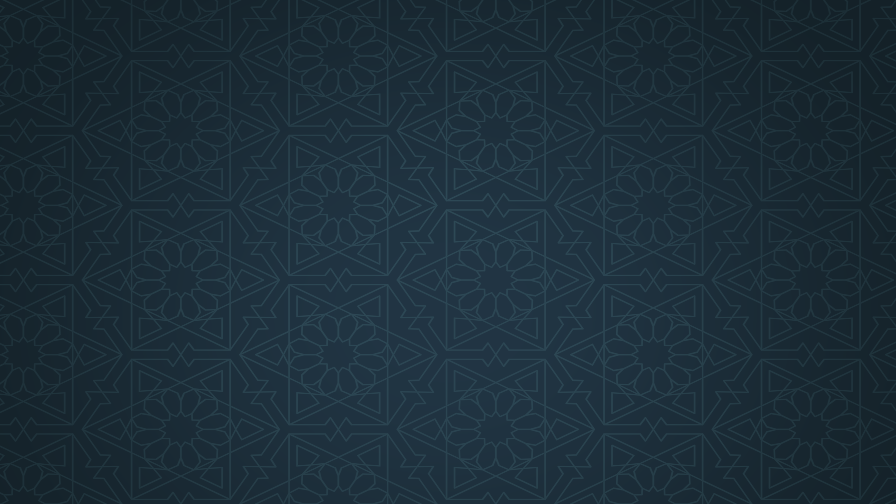
Reproduce this pattern procedurally as a Shadertoy shader.

```glsl
// Faint line lattice of twelve-petal rosettes, star tips and three-armed links on dark slate blue.

const float PI = 3.14159265;
const vec2 CELL = vec2(0.3608, 0.2963);    // lattice unit in canvas heights, wider than tall
const vec2 ANCHOR = vec2(0.0949, -0.0556); // one rosette centre, from the canvas centre

float segment(vec2 p, vec2 a, vec2 b) {
    vec2 ap = p - a, ab = b - a;
    vec2 away = ap - ab * clamp(dot(ap, ab) / dot(ab, ab), 0.0, 1.0);
    return length(away * CELL);
}

vec2 polar(float radius, float angle) {
    return radius * vec2(cos(angle), sin(angle));
}

// Mirror the plane into one half sector of an n-fold rosette.
vec2 foldSectors(vec2 p, float n) {
    float angle = mod(atan(p.y, p.x) + PI / n, 2.0 * PI / n) - PI / n;
    return polar(length(p), abs(angle));
}

// Offset from the nearest centre of a unit triangular lattice.
vec2 nearestCentre(vec2 p) {
    vec2 period = vec2(sqrt(3.0), 1.0);
    vec2 a = p - period * floor(p / period + 0.5);
    vec2 b = p - period * (floor(p / period) + 0.5);
    return dot(a, a) < dot(b, b) ? a : b;
}

// Half petal with its axis along x; the inner ends form the central star.
float petalLines(vec2 p, float tipRadius) {
    vec2 starTip = polar(0.122, PI / 12.0);
    vec2 side = polar(0.190, PI / 12.0);
    vec2 shoulder = vec2(0.238, 0.046);
    float d = segment(p, vec2(0.088, 0.0), starTip);
    d = min(d, segment(p, starTip, side));
    d = min(d, segment(p, side, shoulder));
    return min(d, segment(p, shoulder, vec2(tipRadius, 0.0)));
}

// Six-pointed star around the petals.
float starLines(vec2 p, float inner) {
    vec2 corner = polar(inner / cos(PI / 6.0), PI / 6.0);
    float d = segment(p, vec2(2.0 * inner, 0.0), corner);
    return min(d, segment(p, vec2(inner, 0.0), corner));
}

// Small kite inside each star tip, tied to the neighbouring petal tips.
float kiteLines(vec2 p, vec2 petalTip) {
    vec2 shoulder = vec2(0.3345, 0.069);
    vec2 crossing = vec2(0.302, 0.0);
    float d = segment(p, vec2(0.454, 0.0), shoulder);
    d = min(d, segment(p, shoulder, crossing));
    return min(d, segment(p, crossing, petalTip));
}

// Arm outline from the crotch to its barb, then the diagonal through the joint.
float armLines(vec2 p, float halfWidth) {
    vec2 joint = polar(0.5, PI / 6.0);
    vec2 along = polar(1.0, -PI / 3.0);
    vec2 inward = polar(-1.0, PI / 6.0);
    vec2 crotch = vec2(1.0 / sqrt(3.0) - halfWidth / sin(PI / 3.0), 0.0);
    vec2 neck = joint + 0.073 * along + halfWidth * inward;
    vec2 barb = joint + 0.043 * along + 0.078 * inward;
    float d = segment(p, crotch, neck);
    d = min(d, segment(p, neck, barb));
    return min(d, segment(p, barb, joint));
}

float latticeLines(vec2 p) {
    float inner = 0.271;
    float tipRadius = inner / cos(PI / 12.0);
    vec2 centred = nearestCentre(p);
    vec2 sector = foldSectors(centred, 6.0);
    mat2 halfPetalTurn = mat2(cos(PI / 12.0), -sin(PI / 12.0), sin(PI / 12.0), cos(PI / 12.0));
    vec2 petal = foldSectors(halfPetalTurn * centred, 12.0);
    float d = petalLines(petal, tipRadius);
    d = min(d, starLines(sector, inner));
    d = min(d, kiteLines(sector, polar(tipRadius, PI / 12.0)));
    return min(d, armLines(sector, 0.031));
}

// Slow layered sines for uneven line strength.
float unevenness(vec2 p) {
    return 0.5 + 0.25 * sin(5.1 * p.x + 2.3 * sin(3.7 * p.y))
               + 0.25 * sin(6.7 * p.y - 1.9 * sin(4.3 * p.x));
}

void mainImage(out vec4 fragColor, in vec2 fragCoord) {
    vec2 uv = (fragCoord - 0.5 * iResolution.xy) / iResolution.y;
    float pixel = 1.0 / iResolution.y;

    // Ground, lit from slightly below the middle
    vec2 fromLight = (uv - vec2(0.0, -0.12)) * vec2(0.95, 1.15);
    float shade = smoothstep(0.1, 1.05, length(fromLight));
    vec3 ground = mix(vec3(0.128, 0.205, 0.262), vec3(0.078, 0.130, 0.158), shade);

    // Thin lines, fading with the light
    float d = latticeLines((uv - ANCHOR) / CELL);
    float line = 1.0 - smoothstep(-0.5 * pixel, 0.5 * pixel, d - 0.0015);
    vec3 lineColour = mix(vec3(0.185, 0.295, 0.345), vec3(0.115, 0.190, 0.220), shade);
    float strength = mix(0.75, 1.0, unevenness(uv));

    fragColor = vec4(mix(ground, lineColour, line * strength), 1.0);
}
```
